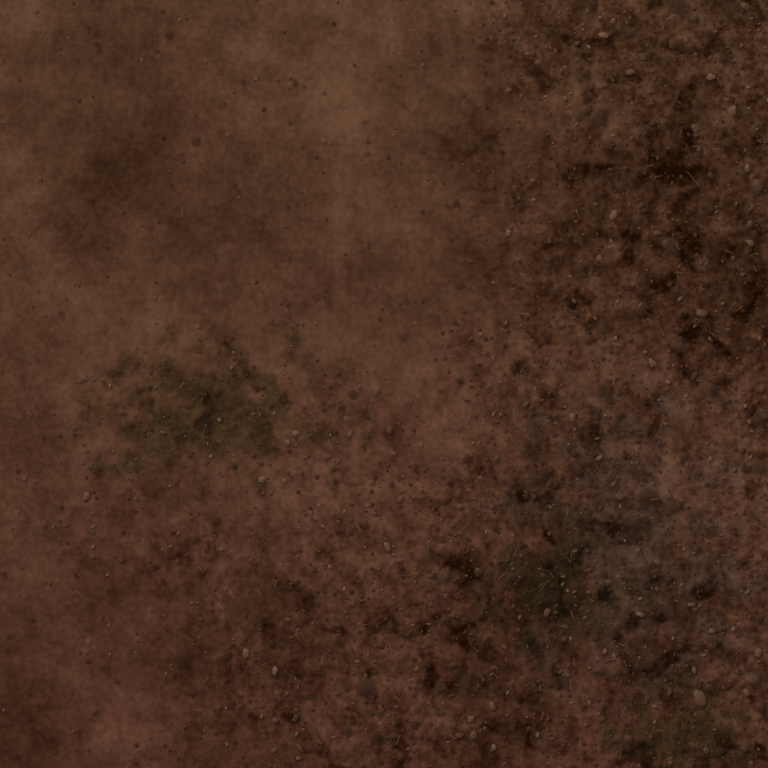
This texture is drawn by a Shadertoy shader. Its source:

```glsl
// Dark brown trodden earth: smooth dust, crumbly soil, pebbles, straw and moss.

const vec3 DEEP_SOIL  = vec3(0.180, 0.101, 0.060);
const vec3 DRY_DUST   = vec3(0.368, 0.250, 0.188);
const vec3 RED_TINT   = vec3(1.02, 0.97, 0.98);
const vec3 OCHRE_TINT = vec3(0.99, 1.01, 0.95);
const vec3 MOSS       = vec3(0.150, 0.112, 0.060);
const vec3 MOSS_BLADE = vec3(0.270, 0.240, 0.115);
const vec3 STRAW      = vec3(0.410, 0.295, 0.195);
const vec3 GREY_GRIT  = vec3(0.235, 0.178, 0.150);
const vec3 STONE_DARK = vec3(0.250, 0.155, 0.105);
const vec3 STONE_PALE = vec3(0.520, 0.400, 0.315);
const float BASE_TONE = 0.76;   // 0 is deep soil, 1 is dry dust
const float ROUGH_DARKENING = 0.28;
const float PIT_DEPTH = 0.55;
const vec2 LIGHT_DIR  = vec2(-0.6, 0.8);

vec2 hash2(vec2 p) {
    vec3 q = fract(p.xyx * vec3(0.1031, 0.1030, 0.0973));
    q += dot(q, q.yzx + 33.33);
    return fract((q.xx + q.yz) * q.zy);
}

vec2 gradientAt(vec2 cell) {
    float angle = 6.2832 * hash2(cell + 71.0).x;
    return vec2(cos(angle), sin(angle));
}

float gradientNoise(vec2 p) {
    vec2 i = floor(p), f = p - i;
    vec2 u = f * f * f * (f * (f * 6.0 - 15.0) + 10.0);
    vec2 e = vec2(1.0, 0.0);
    float low = mix(dot(gradientAt(i), f), dot(gradientAt(i + e), f - e), u.x);
    float high = mix(dot(gradientAt(i + e.yx), f - e.yx),
                     dot(gradientAt(i + 1.0), f - 1.0), u.x);
    return mix(low, high, u.y);
}

float fbm(vec2 p, int octaves) {
    float sum = 0.0, amp = 0.6;
    for (int i = 0; i < octaves; i++) {
        sum += amp * gradientNoise(p);
        p = mat2(1.6, 1.2, -1.2, 1.6) * p + 13.7;
        amp *= 0.55;
    }
    return sum;
}

mat2 rotation(float a) {
    return mat2(cos(a), sin(a), -sin(a), cos(a));
}

// Soft blob with a ragged rim, 1 in its middle
float patchMask(vec2 uv, vec2 centre, vec2 size, float ragged) {
    return 1.0 - smoothstep(0.1, 1.3, length((uv - centre) / size) + ragged);
}

// Crumbly soil lies to the right and across the lower part
float roughness(vec2 uv) {
    vec2 w = uv + 0.30 * vec2(fbm(uv * 5.0, 4), fbm(uv * 5.0 + 40.0, 4));
    float right = smoothstep(0.52, 0.88, w.x);
    float lower = (1.0 - smoothstep(0.30, 0.54, w.y)) * smoothstep(-0.05, 0.60, w.x);
    return max(right, 0.85 * lower);
}

// Chipped stones with a lit side and a thrown shadow
void addPebbles(inout vec3 col, vec2 uv, float cells, float density) {
    vec2 p = uv * cells;
    float soft = max(0.09, cells / iResolution.y);
    float chip = 0.20 * gradientNoise(p * 2.3) + 0.10 * gradientNoise(p * 5.1);
    for (int k = 0; k < 9; k++) {
        vec2 cell = floor(p) + vec2(k % 3, k / 3) - 1.0;
        vec2 pick = hash2(cell + cells), look = hash2(cell + cells * 3.0);
        float present = smoothstep(0.0, 0.08, density - pick.x);
        vec2 d = p - cell - 0.2 - 0.6 * hash2(cell + cells * 5.0);
        mat2 turn = rotation(6.2832 * pick.y);
        vec2 stretch = vec2(1.0, 1.0 + 0.6 * look.y);
        float radius = mix(0.14, 0.36, look.x * look.x);
        float body = length(turn * d * stretch) + chip - radius;
        float shade = length(turn * (d + 0.12 * LIGHT_DIR) * stretch) + chip - radius;
        col *= 1.0 - 0.30 * present * (1.0 - smoothstep(-0.10, 0.20, shade));
        float lit = 0.92 + 0.25 * clamp(dot(d, LIGHT_DIR) / radius, -1.0, 1.0);
        vec3 stone = mix(STONE_DARK, STONE_PALE, look.y * look.y) * lit;
        col = mix(col, stone, 0.70 * present * (1.0 - smoothstep(-soft, soft, body)));
    }
}

// Thin, slightly bent fibres in random directions
void addFibres(inout vec3 col, vec2 uv, float cells, float density, vec3 tint) {
    vec2 p = uv * cells;
    float soft = max(0.04, cells / iResolution.y);
    for (int k = 0; k < 9; k++) {
        vec2 cell = floor(p) + vec2(k % 3, k / 3) - 1.0;
        vec2 pick = hash2(cell + cells * 7.0), look = hash2(cell + cells * 9.0);
        vec2 d = rotation(6.2832 * pick.y) * (p - cell - hash2(cell + cells * 2.0));
        d.y += (look.y - 0.5) * d.x * d.x;
        float reach = 0.08 + 0.3 * look.x;
        d.x -= clamp(d.x, -reach, reach);
        float strand = 1.0 - smoothstep(0.0, soft + 0.03, length(d));
        col = mix(col, tint, 0.55 * strand * smoothstep(0.0, 0.05, density - pick.x));
    }
}

void mainImage(out vec4 fragColor, in vec2 fragCoord) {
    vec2 uv = fragCoord / iResolution.xy;
    float ragged = 1.6 * fbm(uv * 22.0, 5);
    float moss = max(patchMask(uv, vec2(0.27, 0.46), vec2(0.16, 0.09), ragged),
                 max(patchMask(uv, vec2(0.72, 0.23), vec2(0.08, 0.08), ragged),
                     patchMask(uv, vec2(0.89, 0.04), vec2(0.09, 0.07), ragged)));
    float grit = patchMask(uv, vec2(0.82, 0.28), vec2(0.18, 0.22), ragged);
    float rough = max(roughness(uv), 0.8 * moss);

    // Soil tone: broad drifts, clods, dark pits and fine grain
    vec2 warped = uv + 0.012 * vec2(gradientNoise(uv * 20.0), gradientNoise(uv * 20.0 + 50.0));
    float tone = BASE_TONE - ROUGH_DARKENING * rough;
    tone += 0.75 * fbm(uv * 3.5 + 3.0, 4) + 0.50 * fbm(warped * 12.0, 4);
    tone += mix(0.32, 0.95, rough) * fbm(warped * 42.0, 4);
    tone += mix(0.36, 0.60, rough) * fbm(uv * 120.0, 2);
    tone -= PIT_DEPTH * (0.22 + rough) * smoothstep(0.02, 0.42, fbm(warped * 24.0 + 7.0, 4));
    tone -= 0.28 * (1.0 - smoothstep(0.05, 0.45, uv.y)) * (1.0 - rough);
    vec3 col = mix(DEEP_SOIL, DRY_DUST, clamp(tone, -0.35, 1.2));
    float height = clamp(uv.y + 0.5 * fbm(uv * 6.0 + 20.0, 3), 0.0, 1.0);
    col *= mix(RED_TINT, OCHRE_TINT, height);

    // Cover: grit and moss, then loose pieces on top
    col = mix(col, GREY_GRIT * (0.70 + 0.65 * tone), 0.5 * grit);
    col = mix(col, MOSS * (0.80 + 0.70 * tone), 0.65 * moss);
    addPebbles(col, uv, 110.0, 0.08 + 0.36 * rough);
    addPebbles(col, uv, 58.0, 0.05 + 0.24 * rough);
    addPebbles(col, uv, 30.0, 0.03 + 0.08 * rough);
    addFibres(col, uv, 60.0, 0.04 + 0.12 * rough, STRAW);
    addFibres(col, uv, 42.0, 0.50 * moss, MOSS_BLADE);
    fragColor = vec4(col, 1.0);
}
```
